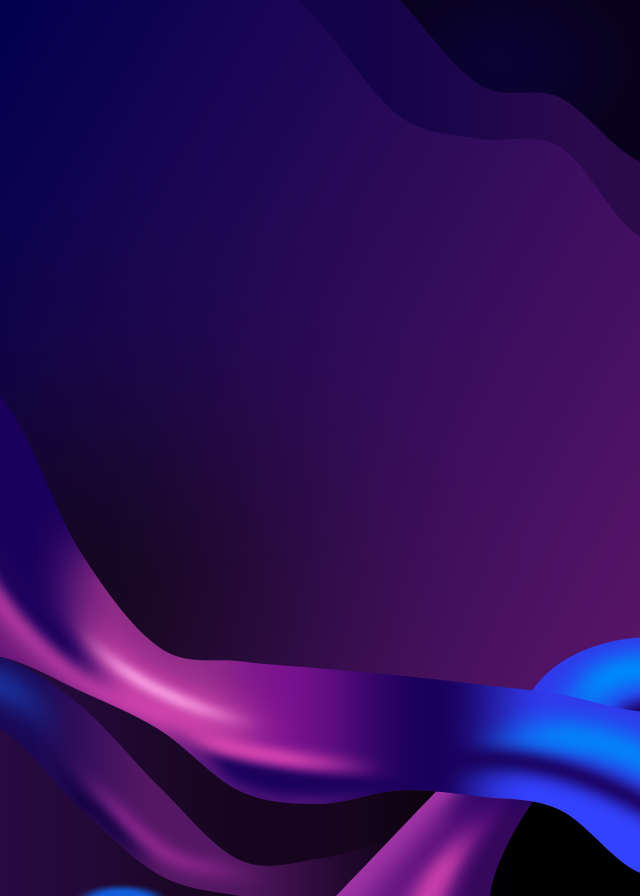
Give the GLSL for this background, as a Shadertoy shader.

```glsl
// Glossy folded ribbons sweep across a navy-to-plum field with dark corner waves.
// Splines cut the shapes; Gaussian streaks along curves paint light and shade.

#define NAVY vec3(0.10, 0.00, 0.36)
#define MAUVE vec3(0.56, 0.17, 0.53)
#define VIOLET vec3(0.48, 0.07, 0.56)
#define PINK vec3(0.84, 0.27, 0.69)
#define SHINE vec3(0.98, 0.62, 0.89)
#define BLUE vec3(0.19, 0.22, 0.92)
#define CYAN vec3(0.00, 0.53, 0.98)
#define PLUM vec3(0.36, 0.085, 0.41)

// Height difference turned into distance, given the slope of the curve.
float dist(float dy, float slope) {
    slope *= iResolution.y / iResolution.x;
    return dy / sqrt(1.0 + slope * slope);
}

// Signed distance above a Catmull-Rom curve with nine evenly spaced heights.
float above(vec2 uv, float h[9]) {
    float s = clamp(uv.x, 0.0, 1.0) * 8.0;
    int i = min(int(s), 7);
    float t = s - float(i);
    float a = h[max(i - 1, 0)], b = h[i], c = h[i + 1], d = h[min(i + 2, 8)];
    float k1 = 0.5 * (c - a), k2 = a - 2.5 * b + 2.0 * c - 0.5 * d;
    float k3 = 0.5 * (d - a) + 1.5 * (b - c);
    float y = b + t * (k1 + t * (k2 + t * k3));
    return dist(uv.y - y, 8.0 * (k1 + t * (2.0 * k2 + 3.0 * t * k3)));
}

// Signed distance above a falling exponential fold line.
float aboveFold(vec2 uv, float base, float rise) {
    float e = rise * exp(-uv.x / 0.18);
    return dist(uv.y - base - e, -e / 0.18);
}

// Signed distance above an arch.
float aboveArch(vec2 uv, vec2 peak, float bend) {
    float x = uv.x - peak.x;
    return dist(uv.y - peak.y + bend * x * x, -2.0 * bend * x);
}

float cover(float d) { return clamp(0.5 + d * iResolution.y, 0.0, 1.0); }

float glow(float d, float width) { return exp(-d * d / (width * width)); }

float fade(float x, float a, float b) { return 1.0 - smoothstep(a, b, x); }

float span(float x, float a, float b, float c, float d) {
    return smoothstep(a, b, x) * fade(x, c, d);
}

vec3 backdrop(vec2 uv) {
    vec3 col = mix(vec3(0, 0, 0.3), PLUM, 0.6 * uv.x + 0.5 * (1.0 - uv.y));
    float shade = glow(length((uv - vec2(0.13, 0.32)) / vec2(0.38, 0.25)), 1.0);
    col *= 1.0 - shade * vec3(0.43, 0.31, 0.62);

    // Two overlapping corner waves.
    float outer = above(uv, float[9](1.3, 1.25, 1.18, 1.07, 0.974, 0.87, 0.845, 0.836, 0.736));
    float inner = above(uv, float[9](1.5, 1.4, 1.3, 1.2, 1.1, 1.0, 0.905, 0.891, 0.82));
    vec3 wave = mix(vec3(0.07, 0.01, 0.29), vec3(0.17, 0.04, 0.3), smoothstep(0.5, 1.0, uv.x));
    col = mix(col, wave, cover(outer));
    float lit = glow(length((uv - vec2(0.78, 0.93)) / vec2(0.16, 0.08)), 1.0);
    return mix(col, mix(vec3(0.03, 0.005, 0.1), vec3(0.04, 0.01, 0.2), lit), cover(inner));
}

// Dim ribbon in the shadow at the lower left.
vec3 shadowRibbon(vec2 uv, vec3 col) {
    float x = uv.x;
    float top = above(uv, float[9](0.267, 0.213, 0.121, 0.04, 0.042, 0.065, 0.08, 0.08, 0.08));
    float low = above(uv, float[9](0.186, 0.098, 0.023, 0.0, -0.01, -0.02, -0.02, -0.02, -0.02));
    vec3 silk = mix(vec3(0.1, 0.03, 0.33), vec3(0.33, 0.09, 0.39), smoothstep(0.03, 0.25, x));
    silk = mix(silk, vec3(0.09, 0.02, 0.14), smoothstep(0.32, 0.62, x));
    silk += vec3(0, 0.14, 0.25) * glow(top + 0.03, 0.022) * fade(x, 0.0, 0.12);
    silk += vec3(0.2, 0.05, 0.15) * glow(low - 0.025, 0.012) * span(x, 0.1, 0.2, 0.25, 0.45);
    silk = mix(silk, NAVY * 0.7, 0.8 * glow(low - 0.008, 0.012) * span(x, 0.06, 0.13, 0.17, 0.26));
    col = mix(col, silk, cover(-top) * cover(low) * fade(x, 0.56, 0.62));
    float spot = length((uv - vec2(0.19, -0.006)) / vec2(0.075, 0.02));
    return mix(col, mix(BLUE, CYAN, 0.6) * 0.9, fade(spot, 0.5, 1.05));
}

// Pink strip rising from the lower edge.
vec3 risingRibbon(vec2 uv, vec3 col) {
    float t = uv.y / 0.112;
    float left = 0.525 + 0.15 * t, right = 0.766 + 0.073 * t * sqrt(t);
    float v = (uv.x - left) / (right - left);
    vec3 silk = mix(vec3(0.62, 0.2, 0.64), vec3(0.32, 0.05, 0.47), smoothstep(0.0, 0.5, v));
    silk = mix(silk, PINK, 0.85 * glow(v - 0.6, 0.15) * fade(t, 0.2, 0.85));
    silk = mix(silk, vec3(0.21, 0.03, 0.36), smoothstep(0.66, 0.9, v));
    silk = mix(silk, NAVY, 0.6 * smoothstep(0.65, 1.1, t) * smoothstep(0.1, 0.4, v));
    return mix(col, silk, cover((uv.x - left) * 0.5) * cover((right - uv.x) * 0.6));
}

// Main ribbon; low is the distance to its lower edge.
vec3 mainSilk(vec2 uv, float low) {
    float x = uv.x;
    vec3 col = mix(NAVY, MAUVE, smoothstep(0.04, 0.19, x) * fade(uv.y, 0.34, 0.45));
    col = mix(col, VIOLET, smoothstep(0.3, 0.45, x));
    col = mix(col, NAVY, smoothstep(0.43, 0.67, x));
    col = mix(col, BLUE, smoothstep(0.68, 0.86, x));

    // Left bend: rosy underside, dark crease, bright crest.
    float rose = aboveFold(uv, 0.16, 0.173), crest = aboveFold(uv, 0.165, 0.255);
    float crease = aboveFold(uv, 0.165, 0.207);
    col = mix(col, vec3(0.4, 0.09, 0.47), fade(x, 0.18, 0.36) * fade(rose, -0.025, 0.01));
    col = mix(col, PINK, 0.8 * glow(rose, 0.019) * fade(x, 0.25, 0.42));
    col = mix(col, NAVY, 0.9 * glow(crease, 0.015) * fade(x, 0.1, 0.22));
    col = mix(col, PINK, 0.65 * glow(crest, 0.028) * span(x, 0.09, 0.2, 0.3, 0.48));
    col = mix(col, SHINE, 0.85 * glow(crest, 0.009) * span(x, 0.11, 0.22, 0.26, 0.42));

    // Hanging fold: pink rim over a navy hollow.
    float fold = aboveFold(uv, 0.13, 0.24);
    col = mix(col, NAVY, fade(fold, -0.016, 0.002) * span(x, 0.28, 0.36, 0.58, 0.68));
    col = mix(col, vec3(0.35, 0.09, 0.5), 0.7 * glow(low, 0.012) * span(x, 0.25, 0.32, 0.48, 0.62));
    col = mix(col, PINK, 0.9 * glow(fold - 0.004, 0.011) * span(x, 0.27, 0.36, 0.42, 0.62));

    // Blue end: cyan sheen above a dark groove.
    float sheen = aboveArch(uv, vec2(0.86, 0.177), 1.1);
    float groove = aboveArch(uv, vec2(0.75, 0.153), 0.78);
    col = mix(col, CYAN, 0.9 * glow(sheen, 0.024) * smoothstep(0.71, 0.9, x));
    col = mix(col, vec3(0.2, 0.26, 1), fade(groove, -0.035, 0.0) * smoothstep(0.68, 0.86, x));
    return mix(col, NAVY, 0.9 * glow(groove, 0.014) * smoothstep(0.62, 0.75, x));
}

void mainImage(out vec4 fragColor, in vec2 fragCoord) {
    vec2 uv = fragCoord / iResolution.xy;
    float top = above(uv, float[9](0.557, 0.385, 0.277, 0.262, 0.254, 0.246, 0.236, 0.225, 0.206));
    float low = above(uv, float[9](0.267, 0.229, 0.185, 0.117, 0.103, 0.118, 0.111, 0.096, 0.026));
    vec3 col = mix(vec3(0.15, 0.04, 0.25), vec3(0.09, 0.02, 0.12), smoothstep(0.0, 0.4, uv.x));
    col = risingRibbon(uv, shadowRibbon(uv, col * fade(uv.x, 0.5, 0.85)));
    col = mix(col, backdrop(uv), cover(low));

    // Blue loop behind the right end.
    float r = length((uv - vec2(1.02, 0.19)) / vec2(0.205, 0.099));
    vec3 loop = mix(BLUE, CYAN, glow(r - 0.64, 0.23) * smoothstep(0.82, 0.96, uv.x));
    loop = mix(loop, NAVY, fade(r, 0.15, 0.42));
    col = mix(col, loop, cover((1.0 - r) * 0.1) * cover(low));
    fragColor = vec4(mix(col, mainSilk(uv, low), cover(-top) * cover(low)), 1);
}
```
